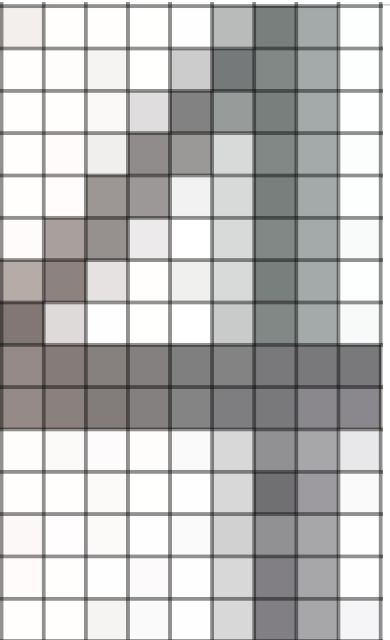
Reproduce this pattern procedurally as a Shadertoy shader.

```glsl
float hash(vec2 p) {
    return fract(sin(dot(p, vec2(127.1, 311.7))) * 43758.5453);
}

// 1 where a and b name the same tile
float same(vec2 a, vec2 b) {
    return step(length(a - b), 0.5);
}

// Brightness of a tile: id.x is the column, id.y the row from the top
float tileShade(vec2 id) {
    float c = id.x, r = id.y;
    float odd = mod(r, 2.0);
    float shade = 1.0 - 0.025 * pow(hash(id), 3.0);

    // Isolated faint tiles
    shade -= 0.06 * same(id, vec2(0, 0)) + 0.06 * same(id, vec2(4, 6));
    shade -= 0.085 * same(id, vec2(8, 10)) + 0.04 * same(id, vec2(8, 14));
    shade -= 0.035 * same(id, vec2(2, 1)) + 0.04 * same(id, vec2(2, 14));

    // Diagonal band with soft sides
    if (r < 7.5 && c < 5.5) {
        float diagonal = c + r;
        if (diagonal == 5.0) shade = min(1.08 - 0.07 * c, 0.99);
        if (diagonal == 6.0) shade = 0.68 - 0.042 * c;
        if (diagonal == 7.0) shade = min(0.48 + 0.045 * c, 0.6);
        if (diagonal == 8.0) shade = 0.83 + 0.03 * c;
    }

    // Upright band: pale flank, dark core, mid-grey flank
    if (c == 5.0 && (r > 2.5)) shade = 0.85 - 0.06 * same(id, vec2(5, 7)) - 0.03 * same(id, vec2(5, 12));
    if (c == 6.0) {
        shade = 0.485 + 0.035 * odd;
        if (r > 9.5) shade = r < 12.5 ? 0.57 - 0.13 * odd : 0.505;
    }
    if (c == 7.0) shade = same(id, vec2(7, 11)) > 0.5 ? 0.615 : 0.655;

    // Level band, two rows deep
    if (r == 8.0 || r == 9.0) {
        shade = 0.5 + 0.04 * (hash(id + 3.0) - 0.5);
        if (c == 0.0) shade = 0.555;
        if (c > 5.5) shade = c > 6.5 && r > 8.5 ? 0.54 : 0.475;
    }
    return shade;
}

// Warm on the left, green-grey at upper right, violet-grey at lower right
vec3 tileTint(vec2 id, float shade) {
    float warm = clamp((4.5 - id.x) / 4.5, 0.0, 1.0);
    float cool = smoothstep(4.0, 6.0, id.x);
    vec3 coolTint = id.y < 7.5 ? vec3(-0.013, 0.012, 0.006) : vec3(0.0, -0.006, 0.008);
    float strength = mix(1.0, 0.35, smoothstep(0.6, 1.0, shade));
    return strength * (warm * vec3(0.03, -0.012, -0.025) + cool * coolTint);
}

void mainImage(out vec4 fragColor, in vec2 fragCoord) {
    vec2 uv = fragCoord / iResolution.xy;
    vec2 grid = vec2(uv.x * 9.26 - 0.037, (1.0 - uv.y) * 15.12 - 0.146);
    vec2 soft = vec2(9.26, 15.12) / iResolution.xy;

    // Tiles
    vec2 id = clamp(floor(grid), vec2(0), vec2(8, 14));
    float shade = tileShade(id);
    vec3 color = clamp(vec3(shade) + tileTint(id, shade), 0.0, 1.0);

    // White margins at the top and right
    float inside = step(0.0, grid.y) * step(grid.x, 9.0);
    color = mix(vec3(1), color, inside);

    // Translucent grid lines, darker where they cross
    vec2 toLine = abs(fract(grid + 0.5) - 0.5);
    vec2 line = 1.0 - smoothstep(0.045 - 0.5 * soft, 0.045 + 0.5 * soft, toLine);
    float within = step(-0.1, grid.y) * step(grid.x, 9.05);
    line *= within;
    color *= (1.0 - 0.43 * line.x) * (1.0 - 0.43 * line.y);

    // Faint rule above the right margin
    float rule = 1.0 - smoothstep(0.01, 0.01 + soft.y, abs(grid.y + 0.035));
    color *= 1.0 - 0.18 * rule * step(9.05, grid.x);

    fragColor = vec4(color, 1.0);
}
```
